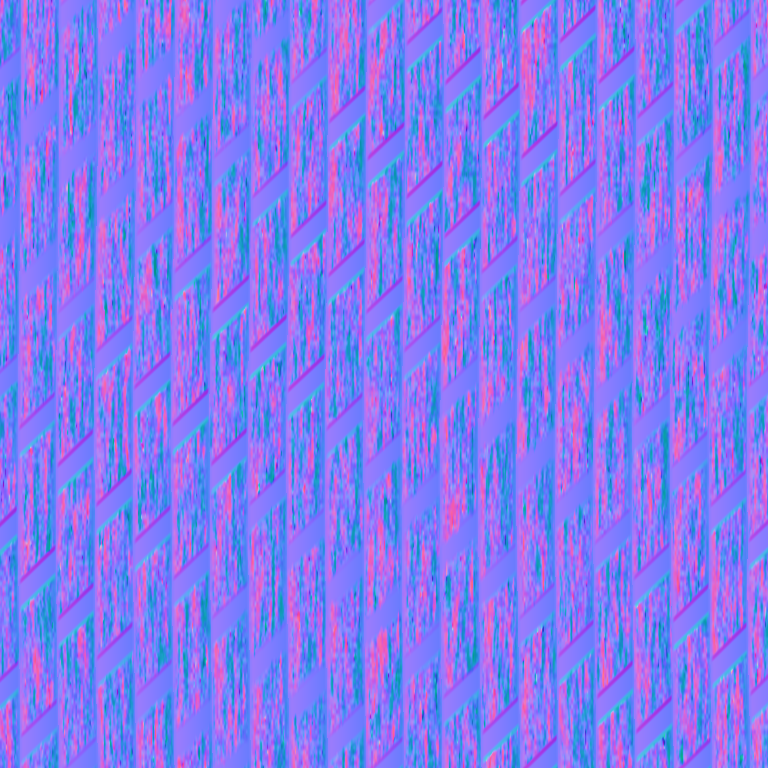
Write a WebGL 1 fragment shader that draws this texture map.

```glsl
precision highp float;
// Normal map of twenty upright fibre strands, each wrapped by five slanted smooth bands.

uniform vec2 u_resolution;

const float TAU = 6.2831853;

float hash(vec2 p) {
  vec3 q = fract(p.xyx * 0.1031);
  q += dot(q, q.yzx + 33.33);
  return fract((q.x + q.y) * q.z);
}

// Value noise centred on zero
float noise(vec2 p) {
  vec2 cell = floor(p);
  vec2 f = fract(p);
  f = f * f * (3.0 - 2.0 * f);
  float low = mix(hash(cell), hash(cell + vec2(1.0, 0.0)), f.x);
  float high = mix(hash(cell + vec2(0.0, 1.0)), hash(cell + 1.0), f.x);
  return mix(low, high, f.y) - 0.5;
}

// Noise along one thread, started at a random height
float thread(float id, float y) {
  return noise(vec2(id, y + 9.0 * hash(vec2(id, 4.0))));
}

// Long upright streaks, blended between neighbouring threads
float streak(vec2 p) {
  float id = floor(p.x);
  return mix(thread(id, p.y), thread(id + 1.0, p.y), smoothstep(0.0, 1.0, fract(p.x)));
}

// Sideways and lengthwise slope of the fibres, with the depth of their pits
vec3 fibreSlope(vec2 p) {
  p.x += 0.003 * noise(p * vec2(18.0, 9.0));
  float side = 2.0 * streak(p * vec2(270.0, 19.0))
             + 1.5 * streak(p * vec2(410.0, 42.0) + 500.0)
             + 0.6 * noise(p * vec2(510.0, 190.0) + 41.0);
  side *= 0.4 + 0.85 * abs(side);
  float along = -0.25 * side + 0.5 * noise(p * vec2(400.0, 150.0) + 73.0);
  float pit = smoothstep(0.28, 0.46, streak(p * vec2(390.0, 50.0) + 900.0));
  return vec3(side, along, pit);
}

// Soft ridge of the given half width around zero
float ridge(float d, float halfWidth) {
  return 1.0 - smoothstep(0.0, halfWidth, abs(d));
}

void main() {
  vec2 uv = gl_FragCoord.xy / u_resolution;

  // Strand layout, swaying slightly along its length
  float sway = 0.0025 * cos(TAU * (uv.y - 0.87)) + 0.002 * noise(uv * vec2(9.0, 6.0));
  float across = 20.0 * (uv.x - sway) - 0.5;
  float strand = floor(across);
  float f = fract(across);
  float seam = smoothstep(0.0, 0.1, f) * smoothstep(1.0, 0.93, f);

  // Band layout: each strand sits a quarter repeat below its left neighbour
  float jitter = 0.03 * (hash(vec2(strand + 5.0, 3.0)) - 0.5);
  float v = 5.0 * uv.y - 2.246 + 0.25 * strand - 0.24 * (f - 0.5) + jitter;
  float d = fract(v + 0.5) - 0.5;

  // Relief of the bands swells and fades along the diagonal
  float relief = 0.5 + 0.5 * cos(TAU * (uv.x - uv.y + 0.24));
  relief = clamp(relief + 0.4 * noise(uv * 6.0 + 7.0), 0.0, 1.0);

  // Fibres stop raggedly at the bands and thin out in the grooves
  float soft = 1.0 - relief;
  float ragged = abs(d) + (0.015 + 0.05 * soft) * streak(uv * vec2(260.0, 12.0) + 300.0);
  float outside = smoothstep(0.09 - 0.03 * soft, 0.118 + 0.03 * soft, ragged);
  float fringe = f + 0.12 * noise(uv * vec2(60.0, 22.0) + 60.0);
  float groove = smoothstep(0.0, 0.16, fringe) * smoothstep(1.0, 0.86, fringe);
  float fibres = outside * mix(0.12, 1.0, groove);
  vec3 fibre = fibreSlope(uv);

  // Rounded strand with steeper flanks, eased flat at the seam
  float flank = smoothstep(0.35, 0.05, f) - 1.3 * smoothstep(0.72, 0.97, f);
  vec2 tilt = vec2(0.26 - 0.46 * f, -0.03);
  tilt += outside * flank * vec2(0.26, -0.06);
  tilt *= mix(0.35, 1.0, seam);
  tilt += fibres * (fibre.xy + vec2(0.03, -0.02));

  // Raised upper and lower rims of each band
  float upper = ridge(d - 0.086, 0.03) * mix(0.65, 1.0, f);
  float lower = ridge(d + 0.098, 0.034) * mix(1.0, 0.8, f);
  tilt += relief * seam * (upper * vec2(0.5, -0.9) + lower * vec2(-0.75, 0.75));

  float height = mix(1.0, 0.2, fibre.z * fibres);
  gl_FragColor = vec4(0.5 + 0.5 * normalize(vec3(tilt, height)), 1.0);
}
```
